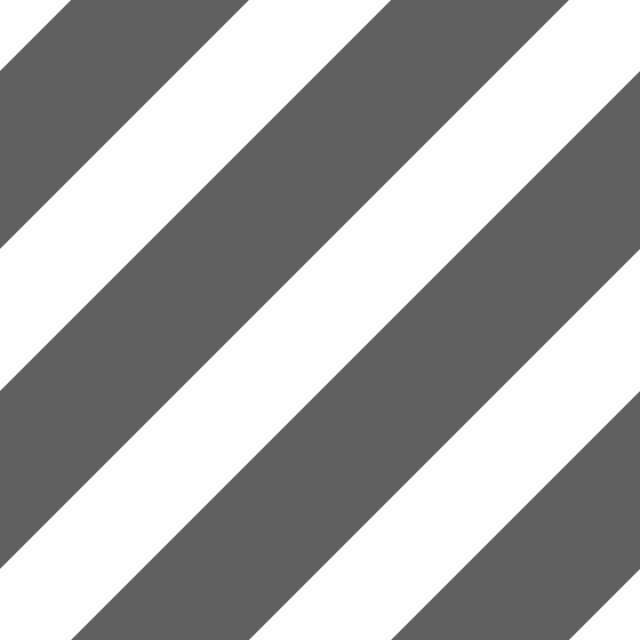
Reproduce this pattern procedurally as a WebGL 2 fragment shader.

```glsl
#version 300 es
precision highp float;
// Broad flat diagonal stripes rising to the right, grey on white.
// A sawtooth of x - y gives the stripe phase; a whole number of
// repeats along each axis makes the tile seamless.

#define REPEATS 2.0            // stripes across and down
#define STRIPE_SHARE 0.556     // grey part of one period
#define EDGE_SOFTNESS 0.7      // half width of the edge blend, in pixels
#define STRIPE_COLOR vec3(0.376)
#define GROUND_COLOR vec3(1.0)

uniform vec2 u_resolution;
out vec4 fragColor;

// Signed distance to the stripe edge in periods, negative inside.
float stripeDistance(vec2 uv) {
    float phase = fract(REPEATS * (uv.x - uv.y));
    return abs(phase - 0.5) - 0.5 * STRIPE_SHARE;
}

void main() {
    vec2 uv = gl_FragCoord.xy / u_resolution;

    // Phase change over one pixel, measured across the stripe
    float pixelPhase = REPEATS * length(1.0 / u_resolution);
    float blend = EDGE_SOFTNESS * pixelPhase;

    float ground = smoothstep(-blend, blend, stripeDistance(uv));
    fragColor = vec4(mix(STRIPE_COLOR, GROUND_COLOR, ground), 1.0);
}
```
